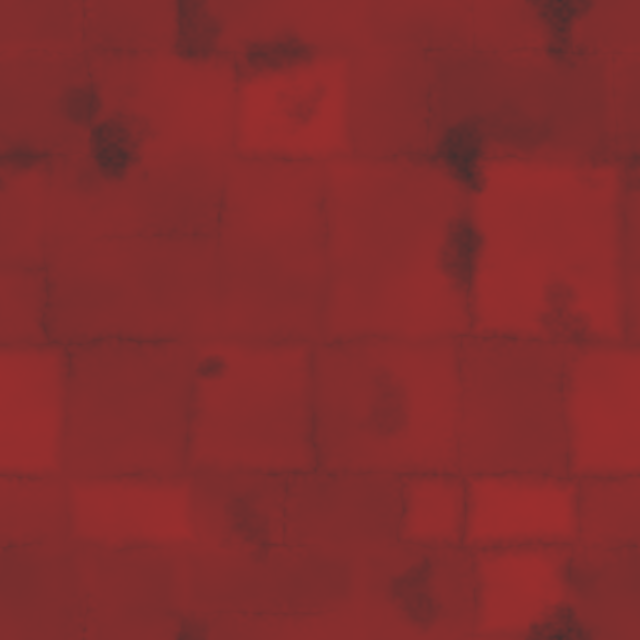
Write a three.js fragment shader that draws this texture.

```glsl
// Worn red stone wall: five courses of irregular blocks with faint, broken joints.
// Jittered joints give each block its tone; wrapping noise adds clouds and grain,
// and a loop scatters ragged soot stains. Everything repeats over the unit square.
varying vec2 vUv;

float hash(vec2 p) {
  return fract(sin(dot(p, vec2(127.1, 311.7))) * 43758.5453);
}

// Value noise with a whole number of cells, so it wraps.
float noise(vec2 uv, float cells) {
  vec2 p = uv * cells;
  vec2 f = fract(p);
  vec2 a = mod(floor(p), cells);
  vec2 b = mod(a + 1.0, cells);
  f = f * f * (3.0 - 2.0 * f);
  return mix(mix(hash(a + cells), hash(vec2(b.x, a.y) + cells), f.x),
             mix(hash(vec2(a.x, b.y) + cells), hash(b + cells), f.x), f.y);
}

float fbm(vec2 uv, float cells) {
  float sum = 0.0;
  float weight = 0.5;
  for (int i = 0; i < 4; i++) {
    sum += weight * noise(uv, cells);
    cells *= 2.0;
    weight *= 0.5;
  }
  return sum / 0.9375;
}

// Position of a vertical joint, in block units.
float jointAt(float i, float row, float count) {
  return i + 0.3 + 0.6 * hash(vec2(mod(i, count) + 3.0, row * 7.0 + 2.0));
}

// Returns the distance to the nearest joint and the tone of the block.
vec2 masonry(vec2 uv) {
  float y = fract(uv.y - 0.145);
  float row = 0.0;
  vec2 span = vec2(0.0, 0.113);
  if (y > 0.113) { row = 1.0; span = vec2(0.113, 0.321); }
  if (y > 0.321) { row = 2.0; span = vec2(0.321, 0.608); }
  if (y > 0.608) { row = 3.0; span = vec2(0.608, 0.774); }
  if (y > 0.774) { row = 4.0; span = vec2(0.774, 1.0); }

  float count = row < 0.5 ? 6.0 : 5.0;
  float x = uv.x * count;
  float i = floor(x);
  if (x < jointAt(i, row, count)) i -= 1.0;
  float side = min(x - jointAt(i, row, count), jointAt(i + 1.0, row, count) - x) / count;
  float d = min(side, min(y - span.x, span.y - y));
  vec2 id = vec2(mod(i, count), row);

  // Some blocks of the tall courses are split in two.
  if (span.y - span.x > 0.22 && hash(id + 31.0) < 0.55) {
    float cut = mix(span.x, span.y, 0.38 + 0.2 * hash(id + 47.0));
    d = min(d, abs(y - cut));
    id.y += 10.0 * step(cut, y);
  }
  return vec2(d, hash(id + 5.0));
}

// Ragged dark stains scattered over the wall.
float stains(vec2 uv, float ragged) {
  float soot = 0.0;
  for (int i = 0; i < 18; i++) {
    float k = float(i);
    vec2 centre = vec2(hash(vec2(k, 11.0)), hash(vec2(k, 23.0)));
    vec2 radius = vec2(0.022, 0.02) + vec2(0.055, 0.028) * hash(vec2(k, 37.0));
    if (hash(vec2(k, 41.0)) > 0.65) radius = radius.yx;
    vec2 offset = fract(uv - centre + 0.5) - 0.5;
    float r = length(offset / radius) + 1.8 * (ragged - 0.5);
    soot = max(soot, smoothstep(1.3, 0.2, r) * mix(0.25, 0.85, hash(vec2(k, 53.0))));
  }
  return soot;
}

void main() {
  vec2 uv = vUv;
  vec2 wobble = vec2(fbm(uv, 14.0), fbm(uv, 17.0)) - 0.5;
  vec2 crumble = vec2(noise(uv, 90.0), noise(uv, 97.0)) - 0.5;
  vec2 block = masonry(uv + 0.026 * wobble + 0.003 * crumble);
  float d = block.x;

  float cloud = fbm(uv, 6.0) - 0.5;
  float wear = smoothstep(0.35, 0.7, fbm(uv, 9.0));
  float ragged = fbm(uv, 24.0);
  float grain = noise(uv, 128.0) - 0.5;

  // Block faces, melting into a middle tone across the joints.
  float tone = block.y - 0.5;
  float red = 0.505 + 0.085 * tone * smoothstep(0.0, 0.026, d);
  red += 0.03 * smoothstep(0.3, 0.5, tone) * smoothstep(0.0, 0.03, d);
  red += 0.13 * cloud + 0.005 * grain;

  // Faint broken joints with a crumbly border.
  red -= (0.006 + 0.04 * wear) * exp(-d / 0.006);
  red += exp(-d / 0.014) * wear * (0.07 * grain - 0.014);

  // Soot gathers most along the joints.
  float soot = stains(uv, ragged) * mix(0.4, 1.0, exp(-d / 0.03));
  soot = clamp(soot * (1.0 + 0.6 * grain), 0.0, 1.0);
  vec3 stone = vec3(red, 0.18, 0.182);
  gl_FragColor = vec4(mix(stone, vec3(0.26, 0.18, 0.18), soot), 1.0);
}
```
